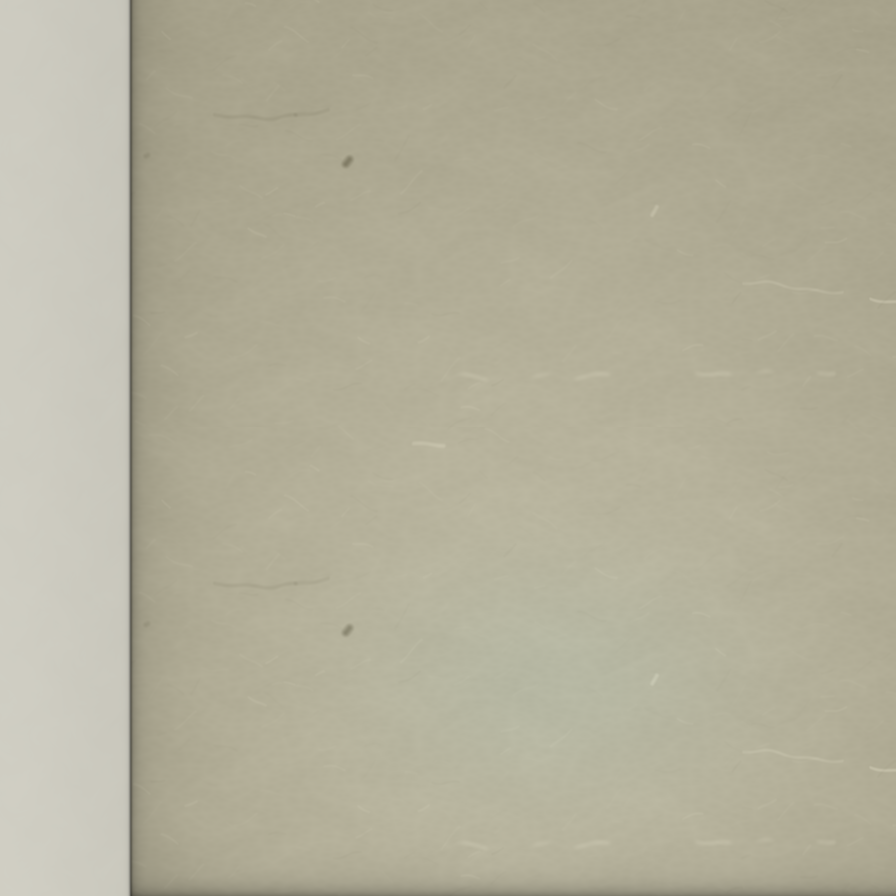
A Shadertoy shader for this texture:

```glsl
// Aged fibrous plaster panel with a pale smooth strip along its left side.
const float EDGE_X = 0.1458;          // border between strip and panel
const float TILE_H = 0.523;           // vertical repeat of the panel surface
const float FIBRE_ROWS = 18.0;        // fibre cells in one repeat
const float FIBRE_GAIN = 0.020;
const float MOTTLE_GAIN = 0.010;
const float GRAIN_GAIN = 0.014;
const vec2 GLOW_POS = vec2(0.60, 0.22);
const vec2 GLOW_SIZE = vec2(0.52, 0.70);
const vec3 PANEL_DARK = vec3(0.635, 0.615, 0.525);
const vec3 PANEL_LIGHT = vec3(0.745, 0.728, 0.640);
const vec3 COOL_TINT = vec3(-0.018, 0.004, 0.012);
const vec3 STRIP = vec3(0.815, 0.808, 0.765);

vec2 hash2(vec2 p) {
    vec3 q = fract(p.xyx * vec3(0.1031, 0.1030, 0.0973));
    q += dot(q, q.yzx + 33.33);
    return fract((q.xx + q.yz) * q.zy);
}

float segment(vec2 p, vec2 a, vec2 b) {
    vec2 ab = b - a;
    return length(p - a - ab * clamp(dot(p - a, ab) / dot(ab, ab), 0.0, 1.0));
}

// Soft stroke of given half width, never thinner than a pixel.
float stroke(vec2 p, vec2 a, vec2 b, float width, float px) {
    return 1.0 - smoothstep(0.0, width + px, segment(p, a, b));
}

// Cellular noise: distance to the nearest scattered point.
float cellular(vec2 p) {
    vec2 cell = floor(p);
    float nearest = 2.0;
    for (int j = -1; j <= 1; j++)
    for (int i = -1; i <= 1; i++) {
        vec2 id = cell + vec2(i, j);
        nearest = min(nearest, length(id + hash2(id) - p));
    }
    return nearest;
}

// Layered, folded sines for broad cloudy variation.
float mottle(vec2 p) {
    float sum = 0.0, gain = 0.5;
    for (int i = 0; i < 5; i++) {
        p += 0.6 * sin(p.yx * 1.3 + float(i));
        sum += gain * sin(p.x) * sin(p.y);
        p = mat2(1.6, 0.9, -0.9, 1.6) * p;
        gain *= 0.65;
    }
    return sum;
}

// Short light and dark hairs, one per cell, mostly lying flat.
float fibres(vec2 p, float px) {
    float scale = FIBRE_ROWS / TILE_H, sum = 0.0;
    vec2 q = p * scale, cell = floor(q);
    for (int j = -1; j <= 1; j++)
    for (int i = -1; i <= 1; i++) {
        vec2 id = cell + vec2(i, j);
        vec2 key = vec2(id.x, mod(id.y, FIBRE_ROWS));
        vec2 r = hash2(key + 7.0), s = hash2(key + 61.0);
        float angle = (r.x - 0.4) * 1.8;
        vec2 along = vec2(cos(angle), sin(angle)) * (0.15 + 0.4 * r.y);
        vec2 mid = id + hash2(key + 23.0);
        vec2 bend = q + vec2(0.0, 0.06 * sin(q.x * 5.0 + r.y * 6.0));
        float hair = stroke(bend, mid - along, mid + along, 0.05, px * scale);
        sum += hair * (s.x - 0.42) * s.y * 2.0;
    }
    return sum;
}

// Distinct scars that return with every vertical repeat.
float scars(vec2 p, float px) {
    vec2 w = p + 0.0015 * vec2(0.0, sin(p.x * 130.0) + sin(p.x * 71.0));
    float tone = 0.0;
    tone -= 0.17 * stroke(p, vec2(0.386, 0.294), vec2(0.390, 0.299), 0.006, px);
    tone -= 0.05 * stroke(p, vec2(0.163, 0.303), vec2(0.165, 0.304), 0.004, px);
    tone -= 0.035 * stroke(w, vec2(0.24, 0.347), vec2(0.33, 0.346), 0.003, px);
    tone -= 0.035 * stroke(w, vec2(0.33, 0.346), vec2(0.366, 0.355), 0.003, px);
    tone += 0.07 * stroke(w, vec2(0.972, 0.144), vec2(1.01, 0.139), 0.002, px);
    tone += 0.035 * stroke(w, vec2(0.83, 0.163), vec2(0.94, 0.150), 0.002, px);
    tone += 0.06 * stroke(p, vec2(0.728, 0.237), vec2(0.733, 0.246), 0.003, px);
    tone += 0.05 * stroke(w, vec2(0.462, 0.506), vec2(0.495, 0.503), 0.003, px);
    // Broken pale streak
    float gaps = smoothstep(-0.2, 0.8, sin(p.x * 97.0) + sin(p.x * 41.0));
    tone += 0.035 * gaps * stroke(w, vec2(0.50, 0.056), vec2(0.93, 0.061), 0.004, px);
    return tone;
}

void mainImage(out vec4 fragColor, in vec2 fragCoord) {
    vec2 uv = fragCoord / iResolution.xy;
    float px = 1.0 / iResolution.y;
    vec2 tile = vec2(uv.x, mod(uv.y, TILE_H));

    // Panel lighting
    vec2 d = (uv - GLOW_POS) / GLOW_SIZE;
    float glow = exp(-dot(d, d));
    vec3 panel = mix(PANEL_DARK, PANEL_LIGHT, 0.05 + 0.85 * glow);
    vec2 c = (uv - vec2(0.62, 0.24)) / vec2(0.20, 0.13);
    panel += COOL_TINT * exp(-dot(c, c));

    // Panel surface
    float grain = cellular(tile * vec2(75.0, 130.0)) - 0.5;
    panel += MOTTLE_GAIN * mottle(tile * vec2(24.0, 48.0));
    panel += GRAIN_GAIN * grain + FIBRE_GAIN * fibres(tile, px) + scars(tile, px);

    // Contact shadows beside the strip and along the bottom
    float inside = max(uv.x - EDGE_X, 0.0);
    panel *= 1.0 - 0.22 * exp(-inside / 0.005) - 0.09 * exp(-inside / 0.035);
    panel *= 1.0 - 0.24 * exp(-uv.y / 0.008) - 0.07 * exp(-uv.y / 0.03);

    // Smooth strip, slightly darker towards its edge
    float outside = max(EDGE_X - uv.x, 0.0);
    vec3 strip = STRIP - 0.022 * smoothstep(0.0, EDGE_X, uv.x) - 0.012 * uv.y;
    strip += 0.004 * mottle(uv * 60.0);
    strip *= 1.0 - 0.18 * exp(-outside / 0.0025);

    vec3 color = mix(strip, panel, smoothstep(-px, px, uv.x - EDGE_X));
    color *= 1.0 - 0.30 * exp(-pow((uv.x - EDGE_X) / 0.0018, 2.0));
    fragColor = vec4(clamp(color, 0.0, 1.0), 1.0);
}
```
